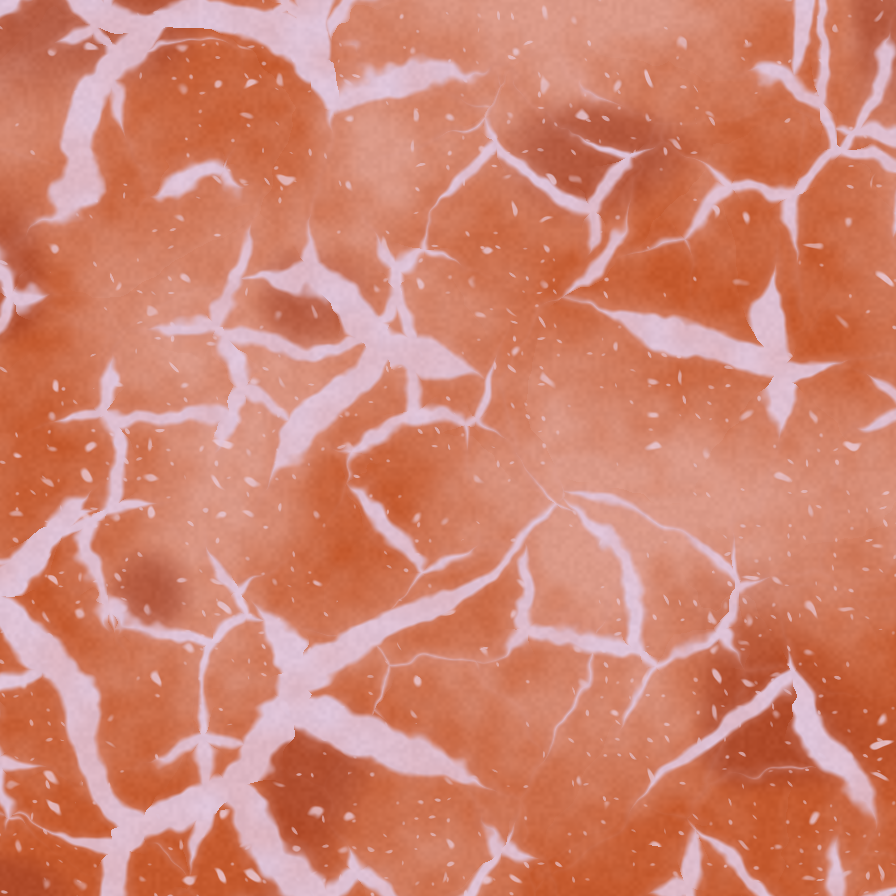
Give the GLSL for this texture, as a WebGL 1 fragment shader.

```glsl
precision highp float;
uniform vec2 u_resolution;

vec2 hash2(vec2 p) {
  vec3 q = fract(p.xyx * vec3(0.1031, 0.1030, 0.0973));
  q += dot(q, q.yzx + 33.33);
  return fract((q.xx + q.yz) * q.zy);
}

float noise(vec2 p) {
  vec2 i = floor(p), f = fract(p);
  f = f * f * (3.0 - 2.0 * f);
  float low = mix(hash2(i).x, hash2(i + vec2(1.0, 0.0)).x, f.x);
  float high = mix(hash2(i + vec2(0.0, 1.0)).x, hash2(i + 1.0).x, f.x);
  return mix(low, high, f.y);
}

float fbm(vec2 p) {
  float sum = 0.0, amp = 0.5;
  for (int i = 0; i < 5; i++) {
    sum += amp * noise(p);
    p = mat2(1.6, 1.2, -1.2, 1.6) * p + 17.3;
    amp *= 0.5;
  }
  return sum;
}

vec2 warp(vec2 p, float freq) {
  return vec2(noise(p * freq + 31.0), noise(p * freq + 73.0)) - 0.5;
}

// Distance to the border between the two nearest cells
float cellEdge(vec2 p) {
  vec2 cell = floor(p), nearest = vec2(8.0), second = vec2(8.0);
  for (int y = -2; y <= 2; y++) {
    for (int x = -2; x <= 2; x++) {
      vec2 g = cell + vec2(float(x), float(y));
      vec2 r = g + 0.1 + 0.8 * hash2(g) - p;
      if (dot(r, r) < dot(nearest, nearest)) {
        second = nearest;
        nearest = r;
      } else if (dot(r, r) < dot(second, second)) {
        second = r;
      }
    }
  }
  return dot(0.5 * (nearest + second), normalize(second - nearest));
}

// Short tilted streaks, one candidate per grid cell
float flecks(vec2 p, float scale, float density) {
  vec2 g = floor(p * scale);
  vec2 place = hash2(g + 5.0), kind = hash2(g + 91.0);
  vec2 q = fract(p * scale) - 0.35 - 0.3 * place;
  float angle = -0.6 + 2.0 * (kind.y - 0.5);
  float c = cos(angle), s = sin(angle);
  q = vec2(c * q.x + s * q.y, c * q.y - s * q.x);
  float radius = 0.12 + 0.2 * place.x * place.y;
  float d = length(q * vec2(1.0, 1.0 + 1.6 * place.y));
  float shape = 1.0 - smoothstep(radius - 0.1, radius + 0.06, d);
  return shape * step(kind.x, density) * (0.5 + 0.5 * place.x);
}

void main() {
  vec2 p = gl_FragCoord.xy / u_resolution.y;
  vec2 rough = 0.012 * warp(p, 38.0) + 0.006 * warp(p, 85.0);
  vec2 bent = p + 0.07 * warp(p, 8.0) + rough;

  // Wide and thin fat veins, fading out where their width drops below zero
  float wide = cellEdge(bent * 3.6 + 2.7) / 3.6;
  float thin = cellEdge(bent * 7.5 + 40.0) / 7.5;
  float wideHalf = -0.009 + 0.029 * smoothstep(0.32, 0.78, noise(p * 5.0 + 12.0));
  float thinHalf = -0.012 + 0.020 * smoothstep(0.32, 0.80, noise(p * 9.0 + 57.0));
  float gap = min(wide - wideHalf, thin - thinHalf);
  float vein = 1.0 - smoothstep(-0.004, 0.004, gap);
  float halo = 1.0 - smoothstep(0.0, 0.016, gap);

  // Mottled flesh
  float tone = 0.53 + 2.1 * (fbm(p * 4.5 + 8.0) - 0.485);
  tone += 0.22 * (noise(p * 42.0) - 0.5) + 0.12 * smoothstep(0.02, 0.12, wide) - 0.07;
  vec3 col = mix(vec3(0.77, 0.35, 0.18), vec3(0.86, 0.60, 0.53), clamp(tone, 0.0, 1.0));
  float bruise = smoothstep(0.72, 0.92, noise(p * 6.0 + 140.0));
  col = mix(col, vec3(0.63, 0.25, 0.15), 0.6 * bruise);

  // Fat and glints
  vec3 fat = mix(vec3(0.87, 0.72, 0.77), vec3(0.88, 0.79, 0.88), noise(p * 30.0 + 4.0));
  float patches = smoothstep(0.25, 0.65, noise(p * 7.0 + 200.0));
  float glint = max(flecks(p + rough, 27.0, 0.15 + 0.3 * patches),
                    0.8 * flecks(p + rough * 0.6 + 0.37, 58.0, 0.08 + 0.3 * patches));
  col = mix(col, vec3(0.86, 0.62, 0.60), 0.22 * halo);
  col = mix(col, vec3(0.91, 0.79, 0.84), 0.85 * glint);
  col = mix(col, fat, 0.96 * vein);

  // Fine grain
  col += 0.035 * (noise(p * 210.0) - 0.5);
  gl_FragColor = vec4(col, 1.0);
}
```
